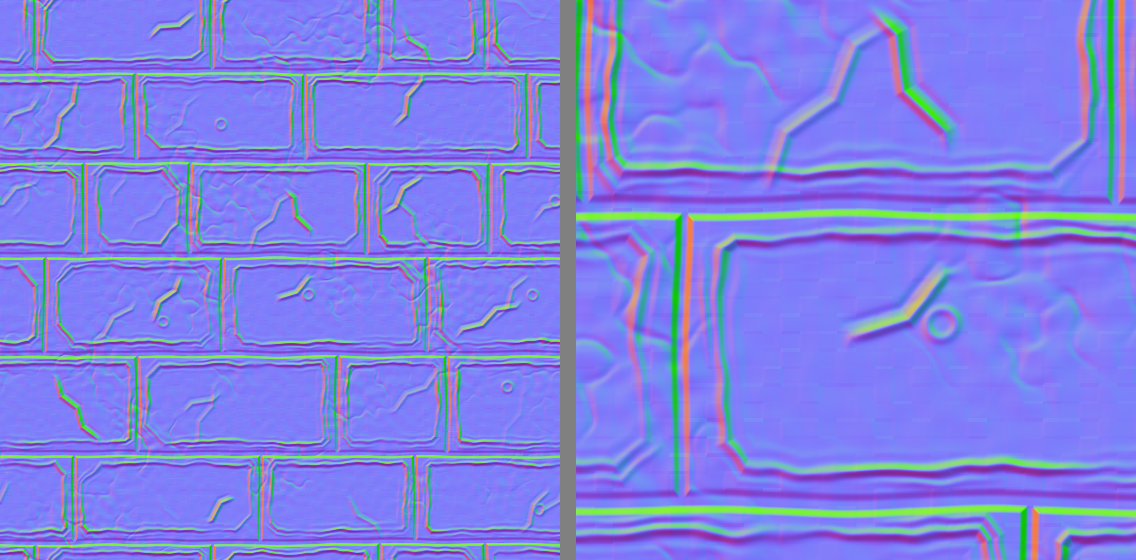
Left: the whole. Right: its middle third, enlarged.
Write a three.js fragment shader that draws this texture map.

```glsl
varying vec2 vUv;

const float ROW_SHIFT = 0.0286;     // height of the lowest bed joint
const float MORTAR_RISE = 0.0026;
const float BEVEL_BOTTOM = 0.0010;  // bevel level relative to the face
const float BEVEL_TOP = -0.0018;
const float GROOVE_DEPTH = 0.0027;
const float GROOVE_WIDTH = 0.0030;
const float RIPPLE_DEPTH = 0.0013;  // faint second line beside the groove
const float SIDE_INSET = 0.020;
const float BOTTOM_INSET = 0.024;
const float TOP_INSET = 0.015;
const float CRACK_DEPTH = 0.0032;
const float PIT_RADIUS = 0.0085;
const float SLOPE_GAIN = 1.5;
const float SLOPE_STEP = 0.0011;
const float GREEN_SKEW = 0.65;      // left-facing slopes lean to teal
const vec3 FLAT_COLOR = vec3(0.50, 0.49, 0.98);

float hash(vec2 p) {
  return fract(sin(dot(p, vec2(127.1, 311.7))) * 43758.5);
}

// Gradient noise that tiles over the unit square
float cornerSlope(vec2 cell, vec2 f, vec2 corner, float freq) {
  float a = 6.2832 * hash(mod(cell + corner, freq) + freq);
  return dot(vec2(cos(a), sin(a)), f - corner);
}

float gradientNoise(vec2 p, float freq) {
  p *= freq;
  vec2 i = floor(p), f = p - i;
  vec2 s = f * f * f * (f * (f * 6.0 - 15.0) + 10.0);
  vec2 o = vec2(0.0, 1.0);
  return mix(mix(cornerSlope(i, f, o.xx, freq), cornerSlope(i, f, o.yx, freq), s.x),
             mix(cornerSlope(i, f, o.xy, freq), cornerSlope(i, f, o.yy, freq), s.x), s.y);
}

// Distances to the left/bottom (lo) and right/top (hi) joints of a brick
void findBrick(vec2 p, out vec2 lo, out vec2 hi, out vec2 id) {
  float y = fract(p.y - ROW_SHIFT);
  vec2 span = vec2(0.0, 0.1576);
  vec4 joints = vec4(0.133, 0.466, 0.742, 0.742);
  float row = 0.0;
  if (y > 0.8411) { span = vec2(0.8411, 1.0); joints = vec4(0.064, 0.378, 0.678, 0.868); row = 5.0; }
  else if (y > 0.6810) { span = vec2(0.6810, 0.8411); joints = vec4(0.243, 0.544, 0.943, 0.943); row = 4.0; }
  else if (y > 0.5117) { span = vec2(0.5117, 0.6810); joints = vec4(0.152, 0.339, 0.655, 0.875); row = 3.0; }
  else if (y > 0.3359) { span = vec2(0.3359, 0.5117); joints = vec4(0.081, 0.397, 0.764, 0.764); row = 2.0; }
  else if (y > 0.1576) { span = vec2(0.1576, 0.3359); joints = vec4(0.247, 0.602, 0.799, 0.799); row = 1.0; }
  vec4 l = fract(p.x - joints), r = fract(joints - p.x);
  lo = vec2(min(min(l.x, l.y), min(l.z, l.w)), y - span.x);
  hi = vec2(min(min(r.x, r.y), min(r.z, r.w)), span.y - y);
  id = vec2(mod(floor((p.x - lo.x) * 64.0 + 0.5), 64.0), row);
}

float bump(float d, float width) {
  return exp(-d * d / (width * width));
}

// Cracks and one pit, placed by the brick's own hash
float damage(vec2 local, vec2 extent, vec2 id) {
  float h = 0.0;
  for (int i = 0; i < 2; i++) {
    vec2 k = id + 17.3 * float(i + 1);
    vec2 q = local - extent * 1.1 * (vec2(hash(k), hash(k + 3.1)) - 0.5);
    float a = mix(0.4, 1.2, hash(k + 5.7));
    if (hash(k + 7.9) < 0.25) a = -a;
    q = mat2(cos(a), -sin(a), sin(a), cos(a)) * q;
    q.y += 0.022 * abs(fract(q.x * 15.0 + hash(k + 2.3)) - 0.5);
    float reach = mix(0.035, 0.085, hash(k + 9.2));
    float strength = smoothstep(0.1, 0.8, hash(k + 4.4)) * (i == 0 ? 1.0 : 0.5);
    float fade = 1.0 - smoothstep(reach * 0.5, reach, abs(q.x));
    h -= CRACK_DEPTH * strength * fade * (bump(q.y, 0.0032) - 0.3 * bump(q.y - 0.009, 0.003));
  }
  vec2 pit = extent * 1.2 * (vec2(hash(id + 31.0), hash(id + 37.0)) - 0.5);
  float ring = bump(length(local - pit) - PIT_RADIUS, 0.0028);
  return h - 0.0012 * ring * step(0.6, hash(id + 41.0));
}

// Creases, grain and square etching
float surface(vec2 p) {
  float etched = hash(mod(floor(p * vec2(90.0, 96.0)), vec2(90.0, 96.0)));
  float crease = bump(gradientNoise(p, 15.0) + 0.3 * gradientNoise(p, 47.0), 0.07);
  float patches = smoothstep(-0.1, 0.35, gradientNoise(p + 0.43, 7.0));
  return 0.0007 * crease * patches + 0.0007 * gradientNoise(p, 56.0) * (0.5 + patches) + 0.00014 * etched;
}

float height(vec2 p) {
  vec2 lo, hi, id;
  vec2 q = p + 0.004 * vec2(gradientNoise(p, 9.0), gradientNoise(p + 0.37, 11.0));
  findBrick(q, lo, hi, id);
  // Raised mortar
  vec2 s = mix(-hi, lo, step(lo, hi));
  float bed = smoothstep(-0.0042, 0.0, s.y) * (1.0 - smoothstep(0.005, 0.0105, s.y));
  float head = smoothstep(-0.006, -0.0015, s.x) * (1.0 - smoothstep(0.001, 0.005, s.x));
  float mortar = max(bed, head);
  // Face outline with uneven, chipped corners
  vec2 inset = SIDE_INSET + 0.009 * (vec2(hash(id), hash(id + 1.7)) - 0.5);
  vec2 edge = min(lo - vec2(inset.x, BOTTOM_INSET), hi - vec2(inset.y, TOP_INSET));
  float chip = 0.006 + 0.03 * pow(hash(id + 11.0 * step(lo, hi)), 4.0);
  float d = min(min(edge.x, edge.y), 0.7071 * (edge.x + edge.y - chip));
  d += 0.007 * gradientNoise(p, 16.0) + 0.003 * gradientNoise(p, 48.0);
  float face = smoothstep(-0.0028, 0.0028, d);
  float bevel = mix(BEVEL_BOTTOM, BEVEL_TOP, lo.y / (lo.y + hi.y));
  float wear = clamp(0.8 + 1.3 * gradientNoise(p + 0.19, 13.0), 0.2, 1.2);
  float ripple = clamp(0.4 + 2.0 * gradientNoise(p + 0.61, 12.0), 0.0, 1.0);
  float brick = bevel * (1.0 - face) - GROOVE_DEPTH * wear * bump(d, GROOVE_WIDTH);
  brick -= RIPPLE_DEPTH * ripple * (bump(d + 0.0085, 0.0026) + 0.4 * bump(d - 0.010, 0.003));
  brick += damage(0.5 * (lo - hi), 0.5 * (lo + hi), id) * smoothstep(-0.016, 0.0, d);
  return mix(brick, MORTAR_RISE, mortar) + surface(p) * (1.6 - 0.6 * face);
}

void main() {
  vec2 e = vec2(SLOPE_STEP, 0.0);
  vec2 slope = vec2(height(vUv - e.xy) - height(vUv + e.xy),
                    height(vUv + e.yx) - height(vUv - e.yx)) * SLOPE_GAIN / (2.0 * SLOPE_STEP);
  vec2 n = slope / sqrt(1.0 + dot(slope, slope));
  n.y += GREEN_SKEW * max(-n.x, 0.0);
  n.y *= n.y < 0.0 ? 0.8 : 1.0;
  vec3 color = FLAT_COLOR + vec3(0.5 * n, -0.9 * dot(n, n));
  gl_FragColor = vec4(clamp(color, 0.0, 1.0), 1.0);
}
```
